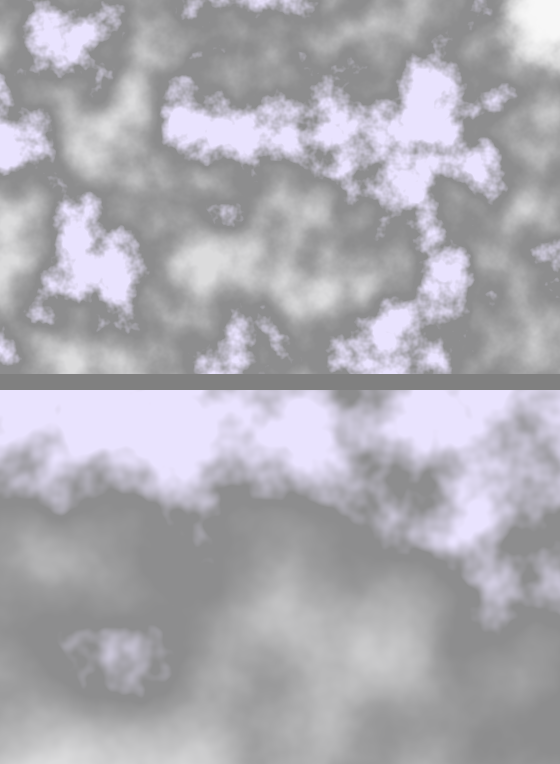
Top: the whole. Bottom: its middle third, enlarged.
This texture is drawn by a WebGL 2 fragment shader. Its source:

```glsl
#version 300 es
precision highp float;
// Mottled stone sky: crisp lavender patches and soft pale clouds on mid grey.
uniform vec2 u_resolution;
out vec4 fragColor;

const int OCTAVES = 6;
const int SOFT_OCTAVES = 3;
const float GAIN = 0.58;
const float SPREAD = 0.26;  // typical deviation of the summed noise

const vec3 LAVENDER = vec3(0.915, 0.89, 0.995);
const vec3 GREY_TINT = vec3(0.998, 0.998, 1.004);

// Integer hash giving a unit gradient for a lattice cell
vec2 cellGradient(vec2 cell) {
    uvec2 q = uvec2(ivec2(cell) + 4096);
    uint h = q.x * 1597334677u ^ q.y * 3812015801u;
    h = (h ^ (h >> 15)) * 2246822519u;
    h = (h ^ (h >> 13)) * 3266489917u;
    h ^= h >> 16;
    float angle = float(h & 65535u) / 65536.0 * 6.28319;
    return vec2(cos(angle), sin(angle));
}

float gradientNoise(vec2 p) {
    vec2 cell = floor(p);
    vec2 f = p - cell;
    vec2 w = f * f * f * (f * (f * 6.0 - 15.0) + 10.0);
    vec2 e = vec2(0.0, 1.0);
    float a = dot(cellGradient(cell), f);
    float b = dot(cellGradient(cell + e.yx), f - e.yx);
    float c = dot(cellGradient(cell + e.xy), f - e.xy);
    float d = dot(cellGradient(cell + e.yy), f - e.yy);
    return mix(mix(a, b, w.x), mix(c, d, w.x), w.y);
}

// Fractal noise: x holds every octave, y only the broad ones
vec2 layeredNoise(vec2 p) {
    const mat2 turn = mat2(1.6, 1.2, -1.2, 1.6);
    vec2 sum = vec2(0.0);
    float amplitude = 1.0;
    for (int i = 0; i < OCTAVES; i++) {
        float n = amplitude * gradientNoise(p);
        sum.x += n;
        if (i < SOFT_OCTAVES) sum.y += n;
        amplitude *= GAIN;
        p = turn * p + vec2(17.3, 9.7);
    }
    return sum / SPREAD;
}

// Grey rises gently as the field falls below its middle
vec3 cloudColour(float level) {
    float depth = max(-level, 0.0);
    float tone = 0.555 + 0.10 * depth + 0.06 * max(depth - 0.6, 0.0);
    return GREY_TINT * min(tone, 0.86);
}

// Lavender takes over where the detailed field is high
float patchCover(float level) {
    float t = clamp((level - 0.40) / 1.15, 0.0, 1.0);
    return t * (1.15 - 0.15 * t);
}

// Soft white bloom in the upper right corner, frayed by the field
float cornerBloom(vec2 p, vec2 corner, float level) {
    float reach = distance(p, corner) + 0.03 * level;
    return 1.0 - smoothstep(0.02, 0.19, reach);
}

void main() {
    vec2 p = gl_FragCoord.xy / u_resolution.y;
    vec2 corner = vec2(u_resolution.x / u_resolution.y, 1.0);
    vec2 field = layeredNoise(p * 3.0 + vec2(5.2, 11.6));

    vec3 colour = cloudColour(mix(field.y, field.x, 0.4));
    colour = mix(colour, LAVENDER, patchCover(field.x));
    colour = mix(colour, vec3(0.97), cornerBloom(p, corner, field.x));
    fragColor = vec4(colour, 1.0);
}
```
